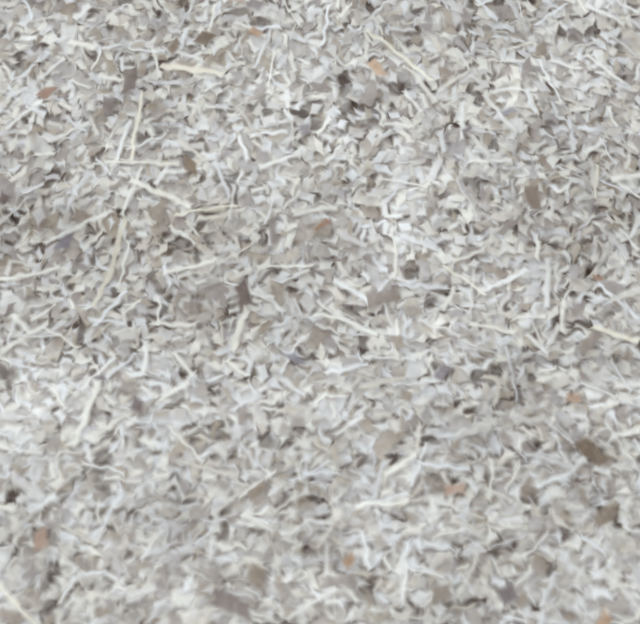
Reproduce this texture procedurally as a WebGL 2 fragment shader.

```glsl
#version 300 es
precision highp float;

#define LAYERS 3
#define SHADOW_STRENGTH 0.115
#define SHADOW_OFFSET vec2(0.003, -0.004)
#define SOFT_NEAR 0.0056
#define SOFT_FAR 0.0036
#define CREVICE_DEPTH 0.42
#define GRAIN 0.06
#define PATCHINESS 0.13
#define HORIZONTAL_LEAN 0.2
#define CONTRAST 0.86
#define MID_IN 0.685
#define MID_OUT 0.727

uniform vec2 u_resolution;
out vec4 fragColor;

// Integer hash: cell and seed to three values in 0..1
vec3 hash3(vec2 cell, int seed) {
    uvec3 v = uvec3(ivec3(ivec2(cell), seed));
    v = v * 1664525u + 1013904223u;
    v.x += v.y * v.z; v.y += v.z * v.x; v.z += v.x * v.y;
    v ^= v >> 16u;
    v.x += v.y * v.z; v.y += v.z * v.x; v.z += v.x * v.y;
    return vec3(v >> 8u) / 16777216.0;
}

// Three channels of smooth value noise
vec3 noise3(vec2 p, int seed) {
    vec2 i = floor(p), f = fract(p);
    f = f * f * (3.0 - 2.0 * f);
    vec3 low = mix(hash3(i, seed), hash3(i + vec2(1, 0), seed), f.x);
    vec3 high = mix(hash3(i + vec2(0, 1), seed), hash3(i + vec2(1, 1), seed), f.x);
    return mix(low, high, f.y);
}

float boxDistance(vec2 p, vec2 halfSize) {
    vec2 d = abs(p) - halfSize;
    return length(max(d, 0.0)) + min(max(d.x, d.y), 0.0);
}

// Brown in the darks, neutral to faintly cool in the lights
vec3 dryTone(float t) {
    float fade = 0.78 - t;
    return vec3(t + 0.075 * fade, t, t - 0.01 - 0.03 * fade);
}

// One jittered piece per cell; tone holds the brightest value and the range below it
void scatter(inout vec3 col, vec2 p, float cellSize, vec2 halfSize, float density,
             vec2 tone, vec3 stain, float soft, int seed) {
    vec2 home = floor(p / cellSize);
    for (int y = -1; y <= 1; y++)
    for (int x = -1; x <= 1; x++) {
        vec2 cell = home + vec2(x, y);
        vec3 place = hash3(cell, seed);
        if (fract(place.x * 61.0) > density) continue;
        vec3 look = hash3(cell, seed + 500);

        float angle = 3.14159 * place.z;
        angle -= HORIZONTAL_LEAN * sin(2.0 * angle);
        float c = cos(angle), s = sin(angle);
        mat2 turn = mat2(c, -s, s, c);
        vec2 size = halfSize * mix(vec2(0.4), vec2(1.1), vec2(look.x, fract(look.x * 17.0)));
        vec2 local = turn * (p - (cell + place.xy) * cellSize);
        vec2 shaded = local - turn * SHADOW_OFFSET;
        local.x += 1.4 * (look.z - 0.5) * local.y;

        float shadow = 1.0 - smoothstep(-0.004, 0.007, boxDistance(shaded, size));
        col *= 1.0 - SHADOW_STRENGTH * shadow;

        float cover = 1.0 - smoothstep(-soft, soft, boxDistance(local, size));
        float value = tone.x - tone.y * look.y * look.y;
        value += 0.02 * clamp(local.y / size.y, -1.0, 1.0);
        vec3 tint = mix(vec3(0.016, 0.004, -0.032), vec3(-0.012, -0.002, 0.02), look.z);
        col = mix(col, dryTone(value) + tint + stain, 0.9 * cover);
    }
}

void main() {
    vec2 uv = gl_FragCoord.xy / u_resolution.y;
    float soft = mix(SOFT_NEAR, SOFT_FAR, smoothstep(0.1, 0.55, uv.y));

    // Ground recedes upward, so pieces shrink with height
    vec2 p = vec2((uv.x - 0.5) * (0.87 + 0.26 * uv.y), uv.y * (0.87 + 0.13 * uv.y));

    // Gentle bends and ragged outlines
    p += 0.010 * (noise3(p * 9.0, 11).xy - 0.5);
    p += 0.006 * (noise3(p * 75.0, 12).xy - 0.5);

    vec3 col = dryTone(0.5 + 0.3 * noise3(p * 60.0, 13).x);
    vec3 plain = vec3(0.0);

    // Litter built up from splinters, flakes, chips and straws
    for (int i = 0; i < LAYERS; i++) {
        int seed = 20 + 10 * i;
        float crevice = smoothstep(0.62, 0.88, noise3(p * 38.0, seed).y);
        col *= 1.0 - CREVICE_DEPTH * crevice;
        scatter(col, p, 0.03, vec2(0.022, 0.005), 0.7, vec2(0.89, 0.30), plain, soft, seed + 3);
        scatter(col, p, 0.05, vec2(0.026, 0.014), 0.3, vec2(0.85, 0.32), plain, soft, seed + 1);
        scatter(col, p, 0.02, vec2(0.012, 0.007), 0.8, vec2(0.89, 0.36), plain, soft, seed + 2);
        scatter(col, p, 0.045, vec2(0.038, 0.0042), 0.45, vec2(0.93, 0.15), plain, soft, seed + 4);
    }

    // Sparse bark, slate and rust bits, then long pale stalks
    scatter(col, p, 0.06, vec2(0.024, 0.011), 0.1, vec2(0.56, 0.2), plain, soft, 101);
    scatter(col, p, 0.07, vec2(0.015, 0.009), 0.07, vec2(0.5, 0.15), vec3(-0.02, 0.0, 0.05), soft, 102);
    scatter(col, p, 0.09, vec2(0.017, 0.008), 0.08, vec2(0.62, 0.2), vec3(0.08, 0.0, -0.05), soft, 103);
    scatter(col, p, 0.10, vec2(0.07, 0.005), 0.2, vec2(0.94, 0.08), vec3(0.01, 0.0, -0.03), soft, 104);

    // Broad patches, clumps and fine grain
    col += PATCHINESS * (noise3(uv * 6.0, 14).x - 0.5);
    col += PATCHINESS * (noise3(uv * 17.0, 16).x - 0.5);
    col += GRAIN * (noise3(uv * 130.0, 15).x - 0.5);

    // Final contrast, with warmth returned to the shadows
    col = MID_OUT + CONTRAST * (col - MID_IN);
    col += vec3(0.06, 0.0, -0.035) * (0.76 - col.g);
    fragColor = vec4(clamp(col, 0.0, 1.0), 1.0);
}
```
